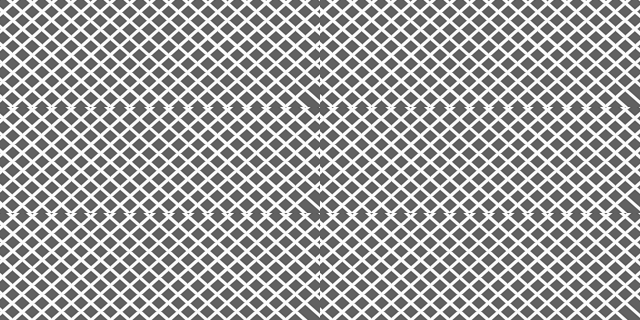
Reproduce this pattern procedurally as a Shadertoy shader.

```glsl
const vec2 TILE_COUNT = vec2(2.0, 3.0);
const vec2 TILE_SIZE = vec2(3.0, 1.0);            // in tile heights
const vec2 LATTICE_PERIOD = vec2(0.183, 0.162);
const vec2 FIRST_CROSSING = vec2(0.117, 0.031);
const float LINE_HALF_WIDTH = 0.0152;
const float LAST_RISING_LINE = 20.0;
const vec3 LINE_COLOR = vec3(0.99);
const vec3 CELL_COLOR = vec3(0.38);
const vec3 RIM_COLOR = vec3(0.34);

float hash(float n) {
    return fract(sin(n * 12.99) * 4375.85);
}

// Signed distance to the nearest line of a slightly uneven parallel family
float lineDistance(float phase, float spacing, float seed, float lastLine) {
    float index = min(floor(phase + 0.5), lastLine);
    float shift = (hash(index + seed) - 0.5) * 0.06;
    float width = LINE_HALF_WIDTH * mix(0.94, 1.06, hash(index * 1.7 + seed));
    return abs(phase - index - shift) * spacing - width;
}

// Union of rising and falling lines, with the far corner left open
float latticeDistance(vec2 p) {
    vec2 q = (p - FIRST_CROSSING) / LATTICE_PERIOD;
    float spacing = 1.0 / length(1.0 / LATTICE_PERIOD);
    float rising = lineDistance(q.x + q.y, spacing, 3.0, LAST_RISING_LINE);
    float falling = lineDistance(q.x - q.y, spacing, 41.0, 100.0);
    return min(rising, falling);
}

void mainImage(out vec4 fragColor, in vec2 fragCoord) {
    vec2 uv = fragCoord / iResolution.xy;
    uv.y = 1.0 - uv.y;

    // Cropped lattice tiles meet at visible seams
    vec2 p = fract(uv * TILE_COUNT) * TILE_SIZE;
    float pixel = TILE_COUNT.y / iResolution.y;
    float d = latticeDistance(p);

    // Faint dark rim inside each cell
    float rim = 1.0 - smoothstep(0.010, 0.016, d);
    vec3 color = mix(CELL_COLOR, RIM_COLOR, rim);

    float coverage = 1.0 - smoothstep(-0.7 * pixel, 0.7 * pixel, d);
    color = mix(color, LINE_COLOR, coverage);
    fragColor = vec4(color, 1.0);
}
```
